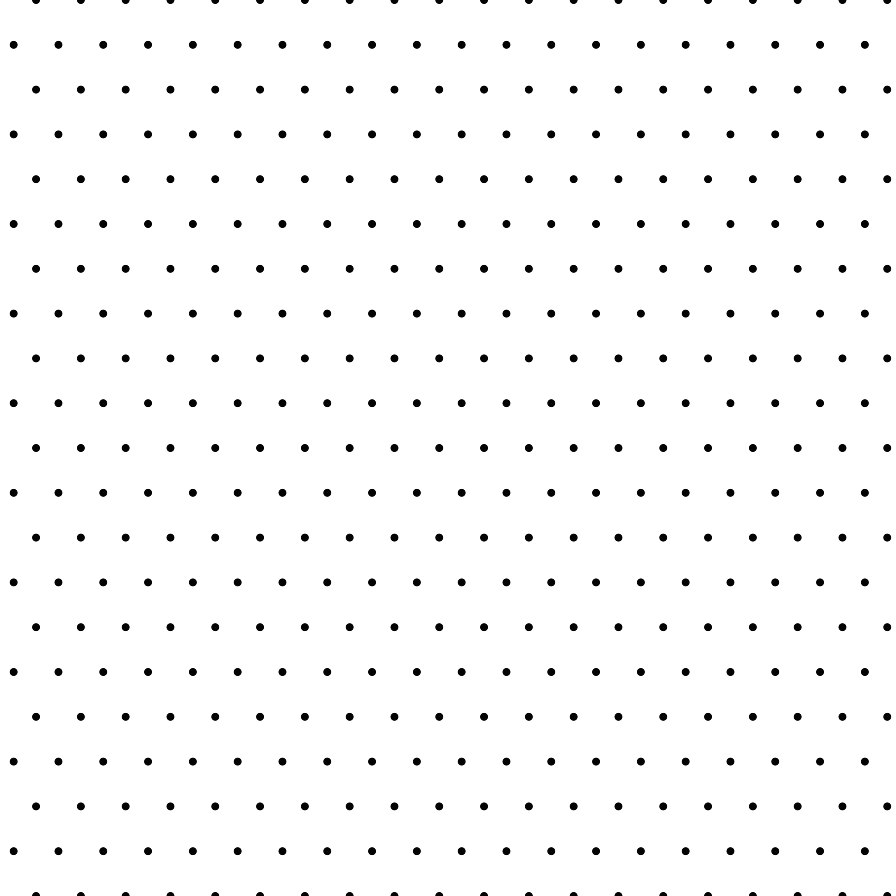
A WebGL 1 fragment shader for this pattern:

```glsl
precision highp float;

uniform vec2 u_resolution;

// Distance to the nearest dot of a lattice with alternate rows shifted by half a cell
float staggeredDots(vec2 p, float radius) {
    float row = floor(p.y + 0.5);
    float shift = 0.805 + 0.5 * mod(row, 2.0);
    vec2 fromCentre = vec2(fract(p.x - shift + 0.5) - 0.5, p.y - row);
    return length(fromCentre) - radius;
}

void main() {
    // Twenty columns and twenty rows; the even row count keeps the stagger seamless
    float cells = 20.0;
    vec2 p = gl_FragCoord.xy / u_resolution * cells;
    float pixel = cells / min(u_resolution.x, u_resolution.y);

    float dist = staggeredDots(p, 0.088);
    float ink = 1.0 - smoothstep(-0.5 * pixel, 0.5 * pixel, dist);

    vec3 paper = vec3(1.0);
    vec3 black = vec3(0.01);
    gl_FragColor = vec4(mix(paper, black, ink), 1.0);
}
```
